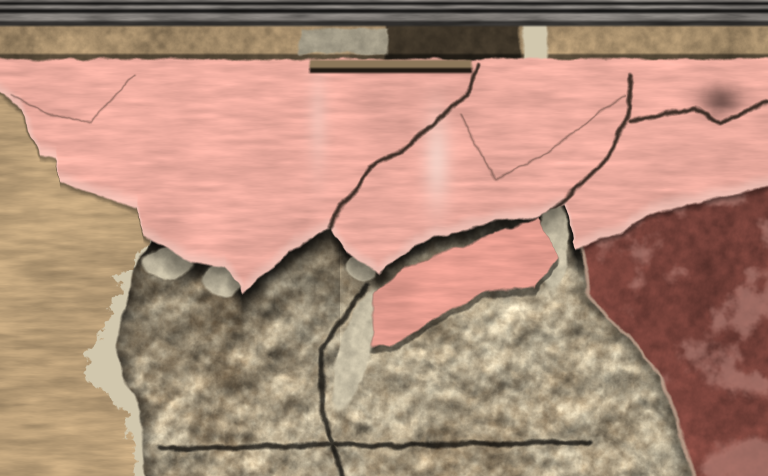
Write a WebGL 1 fragment shader that draws this texture.

```glsl
precision highp float;
// Peeling pink plaster over masonry, under a worn stone and metal ledge.
// Outlines are paths roughened by noise; cracks are segment distances.
uniform vec2 u_resolution;
#define FRAME vec2(7.68, 4.76)
#define PINK vec3(.91, .66, .61)
#define TAN vec3(.73, .62, .47)
#define MAROON vec3(.45, .25, .22)
#define PALE vec3(.82, .78, .68)
#define DARK vec3(.13, .1, .075)
#define SOFT .018

float hash(vec2 p) { return fract(sin(dot(p, vec2(127.1, 311.7))) * 43758.5); }
float noise(vec2 p) {
  vec2 i = floor(p), f = fract(p), e = vec2(1, 0);
  f *= f * (3. - 2. * f);
  return mix(mix(hash(i), hash(i + e), f.x), mix(hash(i + e.yx), hash(i + e.xx), f.x), f.y);
}
float fbm(vec2 p) {
  float sum = 0., amp = .5;
  for (int i = 0; i < 5; i++) {
    sum += amp * noise(p);
    p = mat2(1.6, 1.2, -1.2, 1.6) * p + 7.3;
    amp *= .5;
  }
  return sum;
}
float rise(float x, vec2 a, vec2 b) { return (b.y - a.y) * clamp((x - a.x) / (b.x - a.x), 0., 1.); }
// Height at x of a path through four points, then eight
float run(float x, vec4 a, vec4 b) {
  return a.y + rise(x, a.xy, a.zw) + rise(x, a.zw, b.xy) + rise(x, b.xy, b.zw);
}
float path(float x, vec4 a, vec4 b, vec4 c, vec4 d) {
  return run(x, a, b) + rise(x, b.zw, c.xy) + run(x, c, d) - c.y;
}
float segment(vec2 p, vec2 a, vec2 b) {
  b -= a;
  p -= a;
  return length(p - b * clamp(dot(p, b) / dot(b, b), 0., 1.));
}
float crack(vec2 p, vec4 a, vec4 b) {
  return min(segment(p, a.xy, a.zw), min(segment(p, a.zw, b.xy), segment(p, b.xy, b.zw)));
}
float glow(vec2 p, vec4 e) { p = (p - e.xy) / e.zw; return exp(-dot(p, p)); }
float blob(vec2 p, vec4 e) { return smoothstep(.3, .45, glow(p, e)); }
float above(float edge, float v) { return smoothstep(-SOFT, SOFT, v - edge); }
float band(float lo, float hi, float v) { return above(lo, v) - above(hi, v); }

float pinkEdge(float x) {
  if (x < 1.9) return path(x, vec4(0, .92, .2, 1.1), vec4(.4, 1.55, .56, 1.6), vec4(.6, 1.83, 1.36, 2.07), vec4(1.42, 2.36, 1.9, 2.62));
  if (x < 4.13) return path(x, vec4(1.9, 2.62, 2.25, 2.67), vec4(2.43, 2.93, 2.95, 2.47), vec4(3.3, 2.28, 3.46, 2.53), vec4(3.8, 2.75, 4.13, 2.44));
  return path(x, vec4(4.13, 2.44, 4.95, 2.22), vec4(5.4, 2.16, 5.63, 2.04), vec4(5.76, 2.5, 6.2, 2.33), vec4(6.5, 2.13, 7.68, 1.87));
}

// y runs downward from the top
vec3 wall(vec2 p) {
  vec2 q = p + .075 * (vec2(fbm(p * 6.), fbm(p * 6. + 40.)) - .5), r = q * 4.;
  float broad = fbm(p * 1.8), fine = fbm(p * 13.), brushed = fbm(p * vec2(3, 19));
  vec3 pale = PALE * (.8 + .3 * fine);

  // Masonry with relief and a joint
  vec3 col = mix(vec3(.43, .36, .27), PALE, broad * .8 + fine * .8 - .25);
  col *= 1. + 1.5 * (fbm(r) - fbm(r + vec2(.1, .3)));
  col *= .76 + .24 * smoothstep(2.7, 4., p.y + step(3.4, p.x));
  col = mix(col, pale, blob(q + vec2(q.y * .28, 0), vec4(4.54, 3.5, .17, .62)));
  float joint = crack(q, vec4(3.66, 2.85, 3.22, 3.5), vec4(3.22, 4.1, 3.42, 4.76));
  joint = min(joint, segment(q, vec2(1.6, 4.48), vec2(5.9, 4.42)));
  col *= 1. - .7 * above(joint, .025);

  // Tan and maroon coats with chipped rims
  float left = path(q.y, vec4(2, 1.4, 2.4, 1.52), vec4(2.7, 1.32, 3.2, 1.22), vec4(3.5, 1.15, 3.75, 1.22), vec4(4.1, 1.4, 4.76, 1.45)) - q.x;
  float right = q.x - run(q.y, vec4(2.4, 5.78, 2.92, 5.86), vec4(3.75, 6.6, 4.76, 6.92));
  float side = max(left, right), bare = 1. - above(0., side);
  col *= 1. - .4 * smoothstep(-.2, 0., side);
  vec3 coat = TAN * (.7 + .35 * brushed + .25 * broad);
  float chip = (.1 + .3 * glow(p, vec4(1, 3.75, .5, .3))) * step(2.7, p.y);
  coat = mix(coat, PALE, above(left + .3 * (fine - .5), chip));
  col = mix(col, coat, above(0., left));
  coat = MAROON * (.55 + .6 * broad + .4 * fine);
  coat = mix(coat, PINK * .8, .6 * smoothstep(.52, .7, fbm(p * 2.6)));
  coat = mix(coat, PALE, .6 * above(right, .04));
  col = mix(col, coat, above(0., right));

  // Pale flakes and the shadow of the pink layer
  float flake = max(blob(q, vec4(1.67, 2.63, .25, .15)), blob(q, vec4(2.22, 2.8, .2, .17)));
  flake = max(flake, max(blob(q, vec4(5.53, 2.45, .15, .46)), blob(q, vec4(3.63, 2.68, .16, .13))));
  col = mix(col, pale, flake);
  float drop = q.y - pinkEdge(q.x);
  col *= 1. - (1. - smoothstep(0., .08 + .2 * bare, drop)) * (.4 + .4 * bare - .4 * flake);

  // Fallen slab and main skin
  vec3 skin = PINK * (.83 + .24 * brushed + .14 * broad);
  float top = run(q.x, vec4(3.7, 2.95, 4.05, 2.68), vec4(5.38, 2.17, 5.58, 2.55));
  float low = run(q.x, vec4(3.9, 3.45, 4.85, 2.92), vec4(5.35, 2.87, 5.58, 2.57));
  float span = band(3.72, 5.58, q.x);
  col *= 1. - .5 * span * band(top, low + .07, q.y);
  col = mix(col, skin * vec3(.96, .9, .89), span * band(top, low, q.y));
  float drip = glow(p, vec4(4.37, 1.6, .13, .45)) + .5 * glow(p, vec4(3.18, 1.2, .1, .5));
  drip += .6 * smoothstep(-.16, 0., drop);
  skin = mix(skin, vec3(.95, .84, .8), min(drip, 1.) * .75);
  skin *= 1. - .5 * glow(q, vec4(7.2, 1, .2, .15));
  float gap = min(crack(q, vec4(4.78, .65, 4.65, .95), vec4(4.1, 1.45, 3.7, 1.68)),
    crack(q, vec4(3.7, 1.68, 3.6, 1.87), vec4(3.45, 2, 3.3, 2.27)));
  gap = min(gap, crack(q, vec4(6.3, .75, 6.28, 1.15), vec4(6.1, 1.55, 5.45, 2.17)));
  gap = min(gap, crack(q, vec4(7.68, 1.03, 7.2, 1.22), vec4(6.95, 1.08, 6.3, 1.2)));
  float hair = min(crack(q, vec4(4.6, 1.15, 4.95, 1.8), vec4(5.5, 1.5, 6.25, .95)),
    crack(q, vec4(1.35, .75, .92, 1.22), vec4(.5, 1.15, .1, .95)));
  skin = mix(skin, DARK, max(.85 * above(gap, .02), .5 * above(hair, .006)));
  col = mix(skin, col, above(0., drop));

  // Stone ledge, pocket, blocks and plate
  vec3 stone = TAN * (.5 + .4 * broad + .35 * fine) * (1. - .5 * above(.54, p.y));
  stone *= 1. - .6 * band(3.85, 5.2, q.x);
  stone = mix(stone, pale * .8, band(3., 3.87, q.x) * band(.29, .54, q.y));
  stone = mix(stone, PALE, band(5.23, 5.48, q.x));
  col = mix(stone, col, above(.59, q.y));
  col = mix(col, mix(TAN * .75, DARK, above(.68, p.y)), band(3.1, 4.72, q.x) * band(.6, .73, p.y));

  // Metal rails
  vec3 rail = vec3(.54, .52, .5) * (.6 + .6 * brushed) * (1. - .6 * above(.21, p.y));
  rail *= 1. - .8 * max(band(.09, .13, p.y), band(.02, .05, p.y));
  return mix(rail, col, above(.26, p.y));
}

void main() {
  vec3 sum = vec3(0);
  for (int i = 0; i < 4; i++) {
    vec2 o = .5 * vec2(mod(float(i), 2.), i / 2) - .25;
    vec2 uv = (gl_FragCoord.xy + o) / u_resolution;
    sum += wall(vec2(uv.x, 1. - uv.y) * FRAME);
  }
  gl_FragColor = vec4(sum * .25, 1);
}
```
